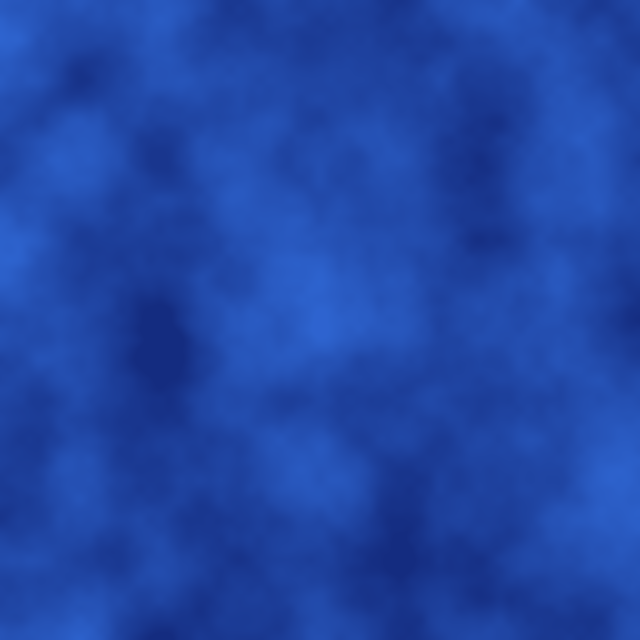
This texture is drawn by a Shadertoy shader. Its source:

```glsl
// Soft, cloudy deep-blue mottling made of layered value noise.

float hash(vec2 cell) {
    vec3 p = fract(vec3(cell.xyx) * 0.1031);
    p += dot(p, p.yzx + 33.33);
    return fract((p.x + p.y) * p.z);
}

// Smoothly interpolated random values on a unit grid
float valueNoise(vec2 p) {
    vec2 cell = floor(p);
    vec2 f = fract(p);
    vec2 blend = f * f * (3.0 - 2.0 * f);
    float bottom = mix(hash(cell), hash(cell + vec2(1.0, 0.0)), blend.x);
    float top = mix(hash(cell + vec2(0.0, 1.0)), hash(cell + vec2(1.0, 1.0)), blend.x);
    return mix(bottom, top, blend.y);
}

// Broad clouds and equally strong mid-sized blobs, with weak fine octaves on top
float cloud(vec2 p) {
    float sum = 0.8 * valueNoise(p);
    float total = 0.8, strength = 0.8;
    for (int octave = 0; octave < 4; octave++) {
        p = p * 2.0 + vec2(17.0, 41.0);
        sum += strength * valueNoise(p);
        total += strength;
        strength *= 0.45;
    }
    return sum / total;
}

void mainImage(out vec4 fragColor, in vec2 fragCoord) {
    vec2 uv = fragCoord / iResolution.y;
    float density = cloud(uv.yx * 4.0 + vec2(23.0, 7.0));

    // Navy hollows to brighter cobalt crests
    vec3 navy = vec3(0.076, 0.165, 0.490);
    vec3 cobalt = vec3(0.179, 0.390, 0.810);
    float tone = clamp((density - 0.475) * 1.8 + 0.5, 0.04, 1.0);
    fragColor = vec4(mix(navy, cobalt, tone), 1.0);
}
```
